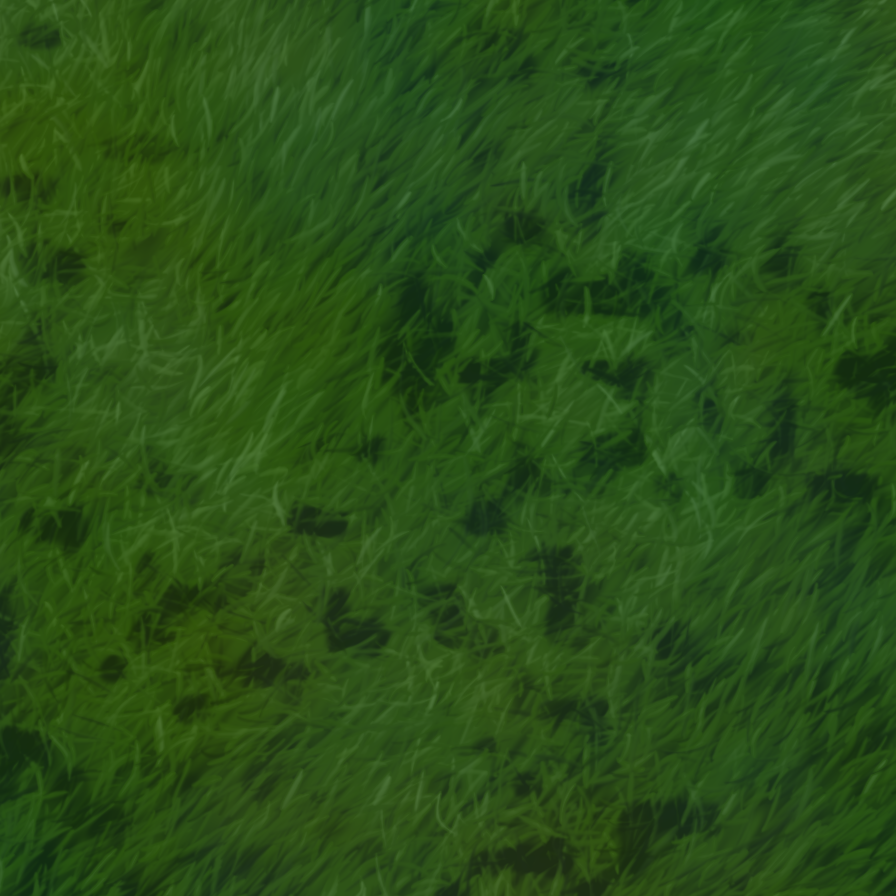
Write a WebGL 2 fragment shader that draws this texture.

```glsl
#version 300 es
precision highp float;
// Soft, wind-combed lawn: broad patches of tone and hue lie under fine streaks,
// then layers of jittered grid cells each lay one tapered, slightly bent blade.
// Tone and pallor are blended blade by blade and turned into greens at the end.

#define LAYERS 10
#define LEAN 0.90            // main blade direction, radians
#define CELL_LARGE 0.052     // cell size of the lowest layer
#define CELL_SMALL 0.036     // cell size of the top layer
#define BLADE_WIDTH 0.0036   // half width of the widest blade
#define SOFTNESS 0.0028      // edge blur
#define BLADE_CONTRAST 0.50
#define PATCH_CONTRAST 0.50
#define DEEP_GREEN vec3(0.075, 0.175, 0.045)
#define MID_GREEN vec3(0.160, 0.330, 0.052)
#define PALE_GREEN vec3(0.300, 0.480, 0.200)

uniform vec2 u_resolution;
out vec4 outColor;

vec3 hash3(vec3 p) {
    p = fract(p * vec3(0.1031, 0.1030, 0.0973));
    p += dot(p, p.yxz + 33.33);
    return fract((p.xxy + p.yxx) * p.zyx);
}

float noise(vec2 p) {
    vec2 cell = floor(p), f = fract(p);
    f = f * f * (3.0 - 2.0 * f);
    float a = hash3(vec3(cell, 7.0)).x;
    float b = hash3(vec3(cell + vec2(1.0, 0.0), 7.0)).x;
    float c = hash3(vec3(cell + vec2(0.0, 1.0), 7.0)).x;
    float d = hash3(vec3(cell + 1.0, 7.0)).x;
    return mix(mix(a, b, f.x), mix(c, d, f.x), f.y);
}

float fbm(vec2 p) {
    float sum = 0.0, weight = 0.533;
    for (int i = 0; i < 4; i++) {
        sum += weight * noise(p);
        p = mat2(0.8, 0.6, -0.6, 0.8) * p * 2.03 + 11.7;
        weight *= 0.5;
    }
    return sum;
}

// Coordinates across (x) and along (y) a direction
vec2 alongDirection(vec2 p, float angle) {
    vec2 dir = vec2(cos(angle), sin(angle));
    return vec2(dot(p, vec2(dir.y, -dir.x)), dot(p, dir));
}

// Coverage of a tapered, bent blade centred on the origin
float bladeMask(vec2 q, float halfLength, float halfWidth, float soft) {
    float s = q.y / halfLength;
    float taper = sqrt(max(1.0 - s * s, 0.0));
    float edge = abs(q.x) - halfWidth * taper;
    return (1.0 - smoothstep(-soft, soft, edge)) * smoothstep(0.0, 0.6, taper);
}

void main() {
    vec2 p = gl_FragCoord.xy / u_resolution.y;
    float soft = max(SOFTNESS, 0.75 / u_resolution.y);

    // Broad fields: tone, hue, tangled areas and combing direction
    float patches = fbm(p * 4.0 + 3.1) - 0.5;
    float warmth = fbm(p * 3.2 + 27.4) - 0.5;
    float tangle = smoothstep(0.40, 0.68, fbm(p * 3.6 + 51.8));
    float coolness = smoothstep(0.30, 0.70, fbm(p * 4.2 + 83.5));
    float flow = LEAN + 0.9 * (noise(p * 3.0 + 14.2) - 0.5);
    float gaps = smoothstep(0.55, 0.85, noise(p * 24.0 + 5.0)) * mix(0.25, 1.0, tangle);

    // Fine streaks beneath the blades
    vec2 streakPos = alongDirection(p + 0.02 * vec2(noise(p * 7.0), noise(p * 7.0 + 40.0)), LEAN);
    float streak = noise(streakPos * vec2(120.0, 20.0) + 200.0) - 0.5;
    float localTone = 0.47 + PATCH_CONTRAST * patches - 0.18 * gaps;
    float localPallor = 0.15 + 0.6 * coolness;
    vec2 grass = vec2(localTone - 0.10 + 0.25 * streak, localPallor);

    // Blades, lower layers first
    for (int layer = 0; layer < LAYERS; layer++) {
        float level = float(layer) / float(LAYERS - 1);
        float size = mix(CELL_LARGE, CELL_SMALL, level);
        vec2 g = p / size + 17.3 * float(layer);
        vec2 home = floor(g);
        for (int k = 0; k < 9; k++) {
            vec2 cell = home + vec2(k % 3, k / 3) - 1.0;
            vec3 place = hash3(vec3(cell, float(layer) + 20.0));
            vec3 look = hash3(vec3(cell, float(layer) + 60.0));
            float spread = (place.z + look.z - 1.0) * mix(0.55, 1.7, tangle);
            vec2 q = alongDirection((g - cell - place.xy) * size, flow + spread);
            float halfLength = size * mix(0.40, 0.90, look.y);
            float s = q.y / halfLength;
            q.x += (place.x - 0.5) * 0.010 * s * s;
            float halfWidth = BLADE_WIDTH * mix(0.45, 1.0, place.y);
            float cover = bladeMask(q, halfLength, halfWidth, soft);
            float glint = pow(look.z, 9.0);
            float tone = localTone + BLADE_CONTRAST * (look.x - 0.5) + 0.32 * glint;
            tone += 0.07 * s - 0.10 * clamp(q.x / halfWidth, -1.0, 1.0);
            float pallor = localPallor + 0.4 * (look.y - 0.5) + 0.4 * glint;
            grass = mix(grass, vec2(tone, pallor), 0.72 * cover);
        }
    }

    // Tone to green, then cool pallor and warm or bluish drift
    float tone = clamp(grass.x - 0.14 * gaps + 0.08 * streak, 0.0, 1.0);
    vec3 color = mix(DEEP_GREEN, MID_GREEN, smoothstep(0.0, 0.5, tone));
    color = mix(color, PALE_GREEN, clamp(2.0 * tone - 1.0, 0.0, 1.0));
    color += clamp(grass.y, 0.0, 1.0) * vec3(0.018, 0.0, 0.065);
    color += warmth * vec3(0.11, 0.02, -0.07);
    outColor = vec4(clamp(color, 0.0, 1.0), 1.0);
}
```
